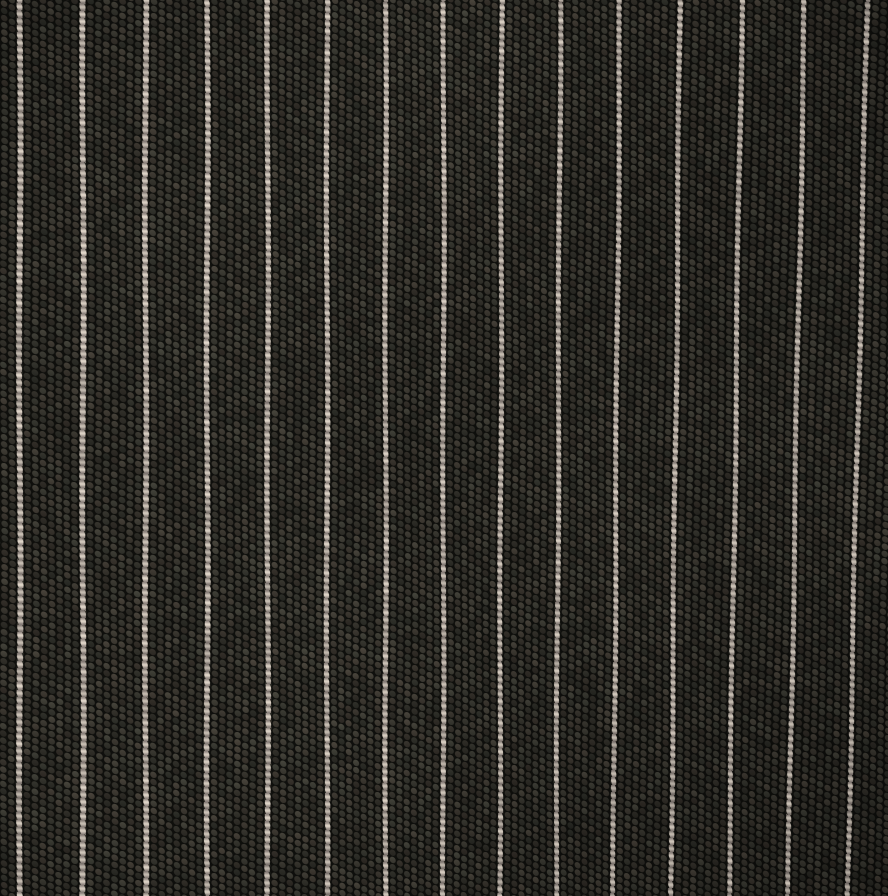
A WebGL 2 fragment shader for this texture:

```glsl
#version 300 es
precision highp float;

#define FIRST_STRIPE 0.0223
#define STRIPE_PITCH 0.0682
#define COLUMNS 8.0
#define ROWS 124.0
#define STRIPE_HALF_WIDTH 0.38
#define STITCH_RADIUS 0.41
#define STITCH_SLANT 0.22
#define SHEAR 0.064
#define BOW 0.096
#define WEAR 0.16

uniform vec2 u_resolution;
out vec4 fragColor;

const float TAU = 6.2831853;
const vec3 GAP = vec3(0.055, 0.056, 0.046);
const vec3 THREAD = vec3(0.195, 0.187, 0.163);
const vec3 CHALK_SHADE = vec3(0.53, 0.49, 0.47);
const vec3 CHALK_LIGHT = vec3(0.87, 0.83, 0.78);

float hash(vec2 cell) {
    vec2 q = fract(cell * vec2(0.1031, 0.1137));
    q += dot(q, q.yx + 33.33);
    return fract((q.x + q.y) * q.x * 17.0);
}

// Broad, slow folds of light, in -1..1
float layeredSines(vec2 p) {
    return 0.5 * sin(p.x * 5.0 + 1.3 * sin(p.y * 4.0))
         + 0.3 * sin(p.y * 9.0 - p.x * 4.0 + 1.0)
         + 0.2 * sin(p.x * 17.0 + p.y * 6.0);
}

// Stripe coordinate: whole numbers fall on the pinstripes
float stripeCoord(vec2 p) {
    float down = 1.0 - p.y;
    float x = p.x + SHEAR * down * pow(max(p.x - 0.45, 0.0), 1.5);
    float t = (x - FIRST_STRIPE) / STRIPE_PITCH;
    return t - BOW * sin(TAU * t / 14.0) + 0.012 * sin(p.y * 13.0 + t * 2.0);
}

// Dark stitches, half-dropped in every other column
vec3 weave(vec2 thread, float blur) {
    float column = floor(thread.x + 0.5);
    float y = thread.y + 0.5 * mod(column, 2.0);
    vec2 cell = vec2(column, floor(y));
    vec2 q = vec2(thread.x - column, fract(y) - 0.5);
    float tone = hash(cell + 60.0);
    q.x += STITCH_SLANT * q.y;
    float d = length(q * vec2(1.0, 0.92)) - STITCH_RADIUS;
    float cover = 1.0 - smoothstep(-blur, blur, d);
    vec3 yarn = THREAD * (0.8 + 0.45 * tone);
    yarn *= 1.0 + 0.25 * q.y;
    yarn.r += 0.02 * (hash(cell + 191.0) - 0.5);
    return mix(GAP, yarn, cover);
}

// Pale beaded thread: colour in rgb, coverage in a
vec4 pinstripe(vec2 thread, float across, float blur) {
    float stripe = floor(thread.x / COLUMNS + 0.5);
    float x = thread.x - stripe * COLUMNS;
    float y = thread.y + hash(vec2(stripe + 9.0, 3.0));
    float bead = 0.5 + 0.5 * cos(TAU * (fract(y) - 0.5));
    float wear = hash(vec2(stripe + 40.0, floor(y)));
    x += 0.16 * (fract(y) - 0.5);
    float halfWidth = STRIPE_HALF_WIDTH - 0.09 * (1.0 - bead) - 0.05 * across;
    float cover = 1.0 - smoothstep(-blur, blur, abs(x) - halfWidth);
    vec3 chalk = mix(CHALK_SHADE, CHALK_LIGHT, 0.15 + 0.85 * bead);
    chalk *= 1.0 - WEAR * wear - 0.06 * across;
    return vec4(chalk, cover);
}

void main() {
    vec2 p = gl_FragCoord.xy / u_resolution;
    float blur = max(0.7 * ROWS / u_resolution.y, 0.06);

    // Thread grid follows the bend of the cloth
    float row = p.y * ROWS + 0.25 * sin(p.x * 7.0);
    vec2 thread = vec2(stripeCoord(p) * COLUMNS, row);

    // Uneven light, falling off to the right and the corners
    vec2 fromCentre = p - vec2(0.42, 0.55);
    float light = 1.08 - 0.35 * dot(fromCentre, fromCentre);
    light += 0.09 * layeredSines(p);

    vec3 color = weave(thread, blur) * light;
    vec4 chalk = pinstripe(thread, p.x, blur);
    color = mix(color, chalk.rgb * mix(1.0, light, 0.3), chalk.a);
    fragColor = vec4(color, 1.0);
}
```
